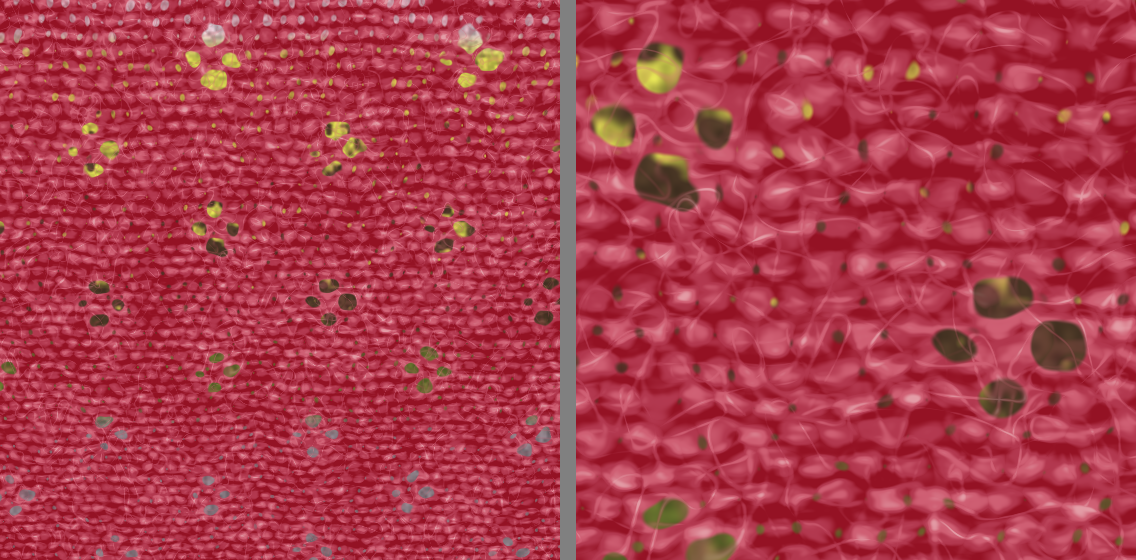
Left: the whole. Right: its middle third, enlarged.
A WebGL 1 fragment shader for this texture:

```glsl
precision highp float;
uniform vec2 u_resolution;

float hash(vec2 p) {
  return fract(sin(dot(p, vec2(127.1, 311.7))) * 43758.5453);
}

float noise(vec2 p) {
  vec2 i = floor(p), f = fract(p);
  f = f * f * (3.0 - 2.0 * f);
  return mix(mix(hash(i), hash(i + vec2(1, 0)), f.x),
             mix(hash(i + vec2(0, 1)), hash(i + vec2(1, 1)), f.x), f.y);
}

mat2 rotation(float a) {
  return mat2(cos(a), sin(a), -sin(a), cos(a));
}

// Curly mohair fibres: thin contours of stretched, warped noise
float fuzz(vec2 p) {
  float hair = 0.0;
  for (int i = 0; i < 4; i++) {
    float k = float(i);
    vec2 bend = vec2(noise(p * 24.0 + k * 7.0), noise(p * 24.0 - k * 9.0 + 40.0));
    vec2 q = rotation(k * 0.85 + 0.3) * (p + 0.03 * bend) * vec2(38.0, 62.0);
    float line = abs(noise(q + k * 19.0) - 0.5);
    hair = max(hair, (1.0 - smoothstep(0.0, 0.09, line)) * noise(q * 0.6 + 80.0));
  }
  return hair;
}

// Scenery seen through the fabric, from sky at the top to grey at the bottom
vec3 backdrop(float depth, float n) {
  vec3 c = mix(vec3(0.82, 0.73, 0.77), vec3(0.80, 0.79, 0.30), smoothstep(0.05, 0.11, depth));
  c = mix(c, vec3(0.30, 0.22, 0.15), smoothstep(0.22, 0.46, depth + 0.5 * (n - 0.5)));
  c = mix(c, vec3(0.38, 0.43, 0.17), smoothstep(0.56, 0.65, depth));
  return mix(c, vec3(0.52, 0.47, 0.50), smoothstep(0.71, 0.78, depth));
}

// Four eyelets in a diamond, on a staggered lattice; negative inside
float eyelets(vec2 g, float wobble) {
  float row = floor(g.y + 0.5);
  float shift = 0.5 * mod(row, 2.0);
  float col = floor(g.x - shift + 0.5);
  vec2 d = g - vec2(col + shift, row);
  d += 0.03 * (vec2(hash(vec2(col, row)), hash(vec2(row, col + 5.0))) - 0.5);
  float e = 9.0;
  for (int i = 0; i < 4; i++) {
    float a = float(i) * 1.5708;
    float size = mix(0.75, 1.15, hash(vec2(col * 4.0 + float(i), row + 31.0)));
    size -= 0.3 * max(-cos(a), 0.0) + 0.05 * max(row - 2.0, 0.0);
    vec2 r = (d - vec2(0.076 * cos(a), 0.24 * sin(a))) / vec2(0.041, 0.105);
    e = min(e, length(r) - size + 0.5 * (wobble - 0.5));
  }
  return e;
}

// Brick-laid purl bumps: x is bump height, y is distance to a pinhole
vec2 stitches(vec2 q, float looseness) {
  float height = 0.0, pin = 9.0;
  float baseRow = floor(q.y);
  for (int j = -1; j <= 1; j++) {
    float row = baseRow + float(j);
    float shift = 0.5 * mod(row, 2.0);
    float baseCol = floor(q.x - shift);
    for (int i = -1; i <= 1; i++) {
      vec2 id = vec2(baseCol + float(i), row);
      float rnd = hash(id), rnd2 = hash(id + 57.0);
      vec2 d = q - id - vec2(shift + 0.5, 0.5);
      vec2 b = rotation(0.7 * (rnd - 0.5)) * (d - 0.2 * vec2(rnd2 - 0.5, rnd - 0.5));
      b.y += 0.35 * b.x * b.x;
      float bump = 1.0 - dot(b / vec2(0.58, 0.46), b / vec2(0.58, 0.46));
      height = max(height, bump * mix(0.75, 1.15, rnd2));
      float radius = mix(-0.12, 0.17, rnd) + looseness * mix(0.04, 0.16, rnd2);
      pin = min(pin, length((d - vec2(0.5, 0.1 * rnd2)) * vec2(1.1, 0.8)) - radius);
    }
  }
  return vec2(height, pin);
}

void main() {
  vec2 p = gl_FragCoord.xy / u_resolution;
  float depth = 1.0 - p.y;
  vec2 w = p + 0.014 * (vec2(noise(p * 11.0), noise(p * 11.0 + 30.0)) - 0.5);
  w += 0.006 * (vec2(noise(p * 55.0), noise(p * 55.0 + 60.0)) - 0.5);

  // Fabric coordinates: the cloth recedes toward the lower edge
  float t = 1.0 - w.y, s = t - 0.107;
  vec2 g = vec2((w.x - 0.378) / (0.47 - 0.125 * t), s * (5.92 + 2.34 * s));
  vec2 q = g * vec2(16.0, 6.0);

  float hair = fuzz(p);
  float hole = eyelets(g, noise(p * 75.0));
  vec2 knit = stitches(q, 1.0 - smoothstep(0.03, 0.32, depth));
  float rim = 1.0 - smoothstep(0.1, 0.8, hole);

  // Yarn shade from bump height, strands and fuzz
  float strand = noise(vec2(q.x * 1.6, q.y * 5.0 + 1.5 * noise(q * 1.3)));
  float tone = 0.11 + 0.47 * knit.x + 0.36 * (strand - 0.5) + 0.30 * hair;
  tone += 0.16 * (noise(p * 14.0) - 0.5) + 0.10 * (noise(p * 190.0) - 0.5);
  tone = mix(tone, 0.52 + 0.35 * hair + 0.25 * (strand - 0.5), 0.75 * rim);
  vec3 yarn = mix(vec3(0.58, 0.07, 0.14), vec3(0.70, 0.22, 0.31), smoothstep(0.10, 0.42, tone));
  yarn = mix(yarn, vec3(0.81, 0.37, 0.45), smoothstep(0.42, 0.68, tone));
  yarn = mix(yarn, vec3(0.89, 0.61, 0.65), smoothstep(0.68, 0.95, tone));

  // Openings, partly crossed by loose fibres
  vec3 behind = backdrop(depth, noise(p * 80.0)) * mix(0.8, 1.15, noise(p * 150.0));
  float pinhole = (1.0 - smoothstep(-0.07, 0.06, knit.y)) * (1.0 - rim) * 0.8;
  float opening = max(pinhole, 1.0 - smoothstep(-0.12, 0.12, hole));
  gl_FragColor = vec4(mix(yarn, behind, opening * (1.0 - 0.45 * hair)), 1.0);
}
```
